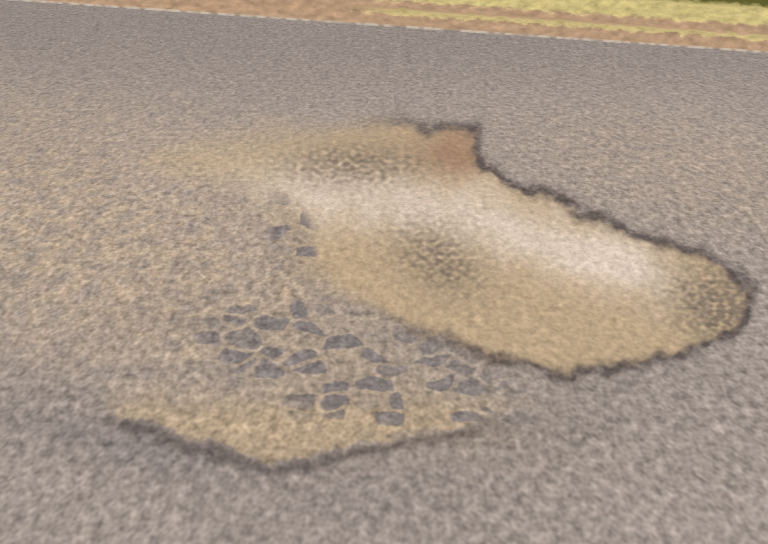
Reproduce this texture procedurally as a WebGL 2 fragment shader.

```glsl
#version 300 es
precision highp float;
uniform vec2 u_resolution;
out vec4 fragColor;

const float ASPECT = 1.415;
const float HORIZON = 1.5;
const float GRAIN_FREQ = 75.0;
const float GRAIN_GAIN = 0.3;
const float EDGE_WARP = 0.022;
const float VERGE_SLOPE = 0.0695;
const vec2 COBBLE_FREQ = vec2(17, 36);
const vec3 ASPHALT = vec3(0.635, 0.587, 0.555);
const vec3 DARK_ROAD = vec3(0.555, 0.515, 0.495);
const vec3 DUST = vec3(0.72, 0.64, 0.555);
const vec3 PALE_DIRT = vec3(0.87, 0.795, 0.725);
const vec3 TAN_DIRT = vec3(0.745, 0.65, 0.525);
const vec3 RED_DIRT = vec3(0.63, 0.48, 0.38);
const vec3 GRAVEL = vec3(0.51, 0.455, 0.4);
const vec3 STONE = vec3(0.5, 0.47, 0.465);
const vec3 RIM = vec3(0.34, 0.305, 0.295);
const vec3 SOIL = vec3(0.715, 0.59, 0.475);
const vec3 GRASS = vec3(0.8, 0.735, 0.5);
const vec3 SHRUB = vec3(0.38, 0.37, 0.19);
const vec3 PAINT = vec3(0.83, 0.78, 0.71);

// Outline of the hole, clockwise from its left tip
const int CORNERS = 20;
const vec2 HOLE[CORNERS] = vec2[CORNERS](
  vec2(0.28, 0.71), vec2(0.43, 0.74), vec2(0.59, 0.765), vec2(0.74, 0.773),
  vec2(0.876, 0.755), vec2(0.89, 0.686), vec2(0.996, 0.644), vec2(1.098, 0.598),
  vec2(1.2, 0.557), vec2(1.3, 0.53), vec2(1.393, 0.474), vec2(1.375, 0.42),
  vec2(1.29, 0.358), vec2(1.18, 0.332), vec2(1.05, 0.312), vec2(0.904, 0.345),
  vec2(0.756, 0.4), vec2(0.572, 0.493), vec2(0.563, 0.566), vec2(0.48, 0.64));

vec2 hash2(vec2 p) {
  vec3 q = fract(p.xyx * vec3(0.1031, 0.103, 0.0973));
  q += dot(q, q.yzx + 33.33);
  return fract((q.xx + q.yz) * q.zy);
}

float corner(vec2 cell, vec2 f, vec2 o) {
  return dot(hash2(cell + o) * 2.0 - 1.0, f - o);
}

float gradientNoise(vec2 p) {
  vec2 i = floor(p), f = p - i, s = f * f * (3.0 - 2.0 * f);
  return mix(mix(corner(i, f, vec2(0)), corner(i, f, vec2(1, 0)), s.x),
             mix(corner(i, f, vec2(0, 1)), corner(i, f, vec2(1)), s.x), s.y);
}

float fbm(vec2 p) {
  float sum = 0.0, gain = 1.0;
  for (int i = 0; i < 4; i++) {
    sum += gain * gradientNoise(p);
    p = mat2(1.6, 1.2, -1.2, 1.6) * p + 7.3;
    gain *= 0.55;
  }
  return sum;
}

// Gap to the cell border in x, random cell value in y
vec2 cobbles(vec2 p) {
  vec2 id = vec2(0);
  float near = 9.0, next = 9.0;
  for (int k = 0; k < 9; k++) {
    vec2 c = floor(p) + vec2(k % 3 - 1, k / 3 - 1);
    float d = length(c + 0.1 + 0.8 * hash2(c) - p);
    if (d < near) { next = near; near = d; id = c; }
    else next = min(next, d);
  }
  return vec2(next - near, hash2(id + 41.0).x);
}

float holeDistance(vec2 p) {
  float d = 9.0, side = 1.0;
  for (int i = 0; i < CORNERS; i++) {
    vec2 a = HOLE[i], b = HOLE[(i + 1) % CORNERS], e = b - a, w = p - a;
    d = min(d, length(w - e * clamp(dot(w, e) / dot(e, e), 0.0, 1.0)));
    bvec3 c = bvec3(p.y >= a.y, p.y < b.y, e.x * w.y > e.y * w.x);
    if (all(c) || all(not(c))) side = -side;
  }
  return side * d;
}

float bell(float x) { return exp(-x * x); }

// Soft ellipse, sheared by a slope
float spot(vec2 p, float x, float y, float w, float h, float slope) {
  p -= vec2(x, y);
  return bell(length(vec2(p.x, p.y - slope * p.x) / vec2(w, h)));
}

void main() {
  vec2 p = gl_FragCoord.xy / u_resolution * vec2(ASPECT, 1);
  vec2 ground = vec2(p.x - 0.7, -1.5) / (HORIZON - p.y);
  float broad = fbm(p * vec2(5, 9)), mottle = fbm(ground * 28.0);
  float grain = gradientNoise(ground * GRAIN_FREQ) + 0.7 * gradientNoise(ground * GRAIN_FREQ * 2.1);
  vec2 warp = vec2(fbm(p * 16.0), fbm(p * 16.0 + 31.0));
  vec2 q = p + EDGE_WARP * warp;

  // Road with dusty and dark stretches
  float dust = spot(p, 0.15, 0.56, 0.55, 0.27, -0.2) + 0.5 * spot(p, 1.3, 0.68, 0.4, 0.12, -0.2);
  float worn = 0.8 * smoothstep(0.76, 0.95, p.y) + spot(p, 0.22, 0.2, 0.4, 0.08, -0.25)
             + 0.6 * spot(p, 0.95, 0.19, 0.35, 0.1, 0.3);
  vec3 col = mix(ASPHALT, DUST, clamp(dust * (0.75 + mottle), 0.0, 1.0));
  col = mix(col, DARK_ROAD, clamp(worn * (0.8 + 0.7 * broad), 0.0, 1.0));

  // Shallow dirt with a broken lower lip
  float lip = q.y - 0.148 - abs(q.x - 0.5) * (q.x < 0.5 ? 0.32 : 0.2);
  float span = smoothstep(0.17, 0.24, p.x) * smoothstep(0.98, 0.82, p.x);
  col = mix(col, TAN_DIRT, 0.75 * span * smoothstep(-0.004, 0.01, lip) * smoothstep(0.31, 0.22, q.y));
  col = mix(col, RIM, 0.6 * span * bell((lip + 0.014) / 0.013));

  // Hole floor
  float d = holeDistance(q);
  float soft = mix(0.05, 0.007, smoothstep(0.4, 0.9, p.x));
  float hole = smoothstep(soft, -soft, d);
  float ridge = q.y - 0.665 + 0.12 * (q.x - 0.4) + 0.2 * max(q.x - 0.85, 0.0);
  float pale = bell(ridge / 0.058) * smoothstep(0.3, 0.6, p.x) * smoothstep(1.32, 1.15, p.x);
  vec3 dirt = mix(TAN_DIRT, PALE_DIRT, clamp(pale * (1.0 + 0.4 * broad), 0.0, 1.0));
  dirt = mix(dirt, RED_DIRT, 0.75 * spot(q, 0.84, 0.72, 0.08, 0.04, 0.0));
  float gravel = spot(p, 0.65, 0.7, 0.14, 0.04, 0.0) + spot(p, 0.81, 0.52, 0.08, 0.06, -0.3)
               + 1.3 * spot(p, 1.33, 0.43, 0.09, 0.07, -0.3);
  float pebbles = gradientNoise(p * vec2(90, 130));
  dirt = mix(dirt, GRAVEL, clamp(gravel * (0.6 + 1.4 * pebbles), 0.0, 0.9));
  col = mix(col, dirt, hole * 0.95);
  float rim = bell((d - 0.002) / 0.011) * smoothstep(0.62, 0.85, p.x);
  col = mix(col, RIM, clamp(rim * (0.7 + 0.9 * mottle), 0.0, 0.85));

  // Exposed stones
  vec2 stone = cobbles((p + 0.012 * warp) * COBBLE_FREQ);
  float bare = spot(p, 0.65, 0.32, 0.34, 0.11, -0.25) + spot(p, 0.54, 0.55, 0.05, 0.1, 0.0);
  bare *= 1.0 - 0.75 * smoothstep(0.0, -0.06, d);
  col = mix(col, TAN_DIRT * 0.9, 0.35 * min(bare, 1.0));
  float top = smoothstep(0.08, 0.3, stone.x) * smoothstep(0.3, 0.6, stone.y);
  col = mix(col, STONE, 0.9 * top * smoothstep(0.15, 0.7, bare));

  // Grain
  float shade = GRAIN_GAIN * grain * mix(1.0, 0.55, smoothstep(0.5, 1.0, p.y)) + 0.07 * mottle + 0.04 * broad;
  col *= 1.0 + shade * (1.0 - 0.45 * hole);

  // Verge and painted line
  float h = p.y - 1.0 + VERGE_SLOPE * (p.x - 0.037);
  float tuft = fbm(p * vec2(45, 90)), rough = h + 0.008 * tuft;
  float strip = smoothstep(0.007, 0.003, abs(rough - 0.026)) * smoothstep(0.6, 0.75, p.x);
  vec3 verge = mix(SOIL, GRASS, max(0.8 * strip, smoothstep(0.044, 0.052, rough)));
  verge = mix(verge * (1.0 + 0.2 * tuft), SHRUB, smoothstep(0.078, 0.09, rough));
  col = mix(col, verge, smoothstep(-0.002, 0.003, h));
  float dash = smoothstep(-0.3, 0.2, gradientNoise(p * vec2(70, 9)));
  col = mix(col, PAINT, 0.75 * dash * smoothstep(0.0035, 0.001, abs(h)));
  fragColor = vec4(col, 1);
}
```
